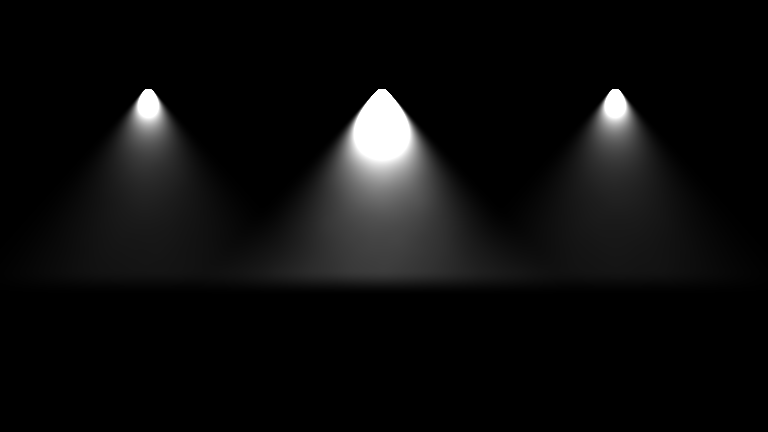
Give the GLSL for this background, as a Shadertoy shader.

```glsl
// Three white stage spotlights shining down through faint haze on black.
// Each beam is a soft cone: a hot core that falls off with depth, plus a
// wider dim haze, clipped at the lamp and faded out at the floor.

const float LAMP_Y = 0.803;        // height of the cone tips
const float LAMP_SPACING = 0.5405;
const float CENTER_X = 0.884;
const vec2 FLOOR_FADE = vec2(0.315, 0.375);

float hash(vec2 p) {
    return fract(sin(dot(p, vec2(127.1, 311.7))) * 43758.5453);
}

float valueNoise(vec2 p) {
    vec2 cell = floor(p);
    vec2 f = fract(p);
    f = f * f * (3.0 - 2.0 * f);
    float low = mix(hash(cell), hash(cell + vec2(1.0, 0.0)), f.x);
    float high = mix(hash(cell + vec2(0.0, 1.0)), hash(cell + 1.0), f.x);
    return mix(low, high, f.y);
}

float smoke(vec2 p) {
    float sum = 0.0;
    float weight = 0.5;
    for (int i = 0; i < 3; i++) {
        sum += weight * valueNoise(p);
        p = p * 2.0 + 17.3;
        weight *= 0.5;
    }
    return sum;
}

// Light of one downward cone; reach is the depth where the core turns white
float spotlight(vec2 p, vec2 tip, float reach, float falloff, float haze) {
    float depth = max(tip.y - p.y, 0.001);
    float slope = (p.x - tip.x) / depth;
    float cone = max(1.0 - slope * slope, 0.0);
    float core = pow(reach / depth, falloff) * cone * cone * cone;
    float lampClip = smoothstep(0.009, 0.014, tip.y - p.y);
    return (core + haze * cone * cone) * lampClip;
}

void mainImage(out vec4 fragColor, in vec2 fragCoord) {
    // Height runs from 0 to 1, the middle column stays centred
    vec2 p = fragCoord / iResolution.y;
    p.x += 0.5 * (16.0 / 9.0 - iResolution.x / iResolution.y);

    // Bright middle lamp with a weaker one on each side
    float light = 0.0;
    for (int i = -1; i <= 1; i++) {
        vec2 tip = vec2(CENTER_X + float(i) * LAMP_SPACING, LAMP_Y);
        bool isMiddle = i == 0;
        float reach = isMiddle ? 0.162 : 0.074;
        float falloff = isMiddle ? 3.0 : 2.0;
        float haze = isMiddle ? 0.18 : 0.05;
        light += spotlight(p, tip, reach, falloff, haze);
    }

    // Drifting smoke and the fade into the dark floor
    light *= 0.92 + 0.18 * smoke(p * 9.0);
    light *= smoothstep(FLOOR_FADE.x, FLOOR_FADE.y, p.y);

    fragColor = vec4(vec3(clamp(light, 0.0, 1.0)), 1.0);
}
```
